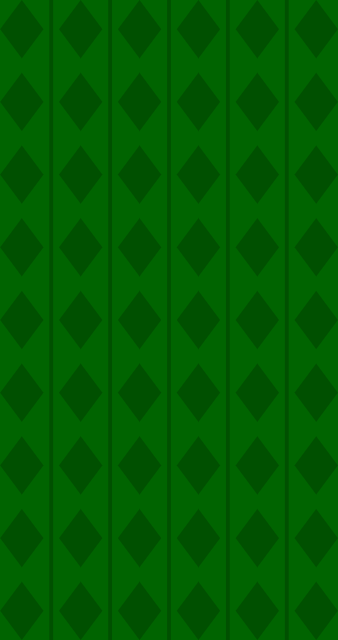
This pattern is drawn by a Shadertoy shader. Its source:

```glsl
const vec3 FIELD_GREEN = vec3(0.0, 0.392, 0.0);
const vec3 DARK_GREEN = vec3(0.0, 0.314, 0.0);

// Lengths are fractions of the canvas height
const vec2 PITCH = vec2(0.0920, 0.1136);
const vec2 DIAMOND_HALF = vec2(0.0339, 0.0456);
const float STRIPE_HALF = 0.0030;

// Signed distance to the edges of a diamond
float diamondDistance(vec2 p, vec2 halfSize) {
    p = abs(p);
    return (p.x * halfSize.y + p.y * halfSize.x - halfSize.x * halfSize.y) / length(halfSize);
}

// Antialiased coverage of a signed distance
float coverage(float dist, float pixel) {
    return clamp(0.5 - dist / pixel, 0.0, 1.0);
}

void mainImage(out vec4 fragColor, in vec2 fragCoord) {
    float pixel = 1.0 / iResolution.y;
    vec2 p = (fragCoord - 0.5 * iResolution.xy) * pixel;

    // A stripe and a row of diamonds cross at the canvas centre
    vec2 diamondCell = vec2(fract(p.x / PITCH.x) - 0.5,
                            fract(p.y / PITCH.y + 0.5) - 0.5) * PITCH;
    float stripeX = (fract(p.x / PITCH.x + 0.5) - 0.5) * PITCH.x;

    float diamond = coverage(diamondDistance(diamondCell, DIAMOND_HALF), pixel);
    float stripe = coverage(abs(stripeX) - STRIPE_HALF, pixel);

    fragColor = vec4(mix(FIELD_GREEN, DARK_GREEN, max(diamond, stripe)), 1.0);
}
```
